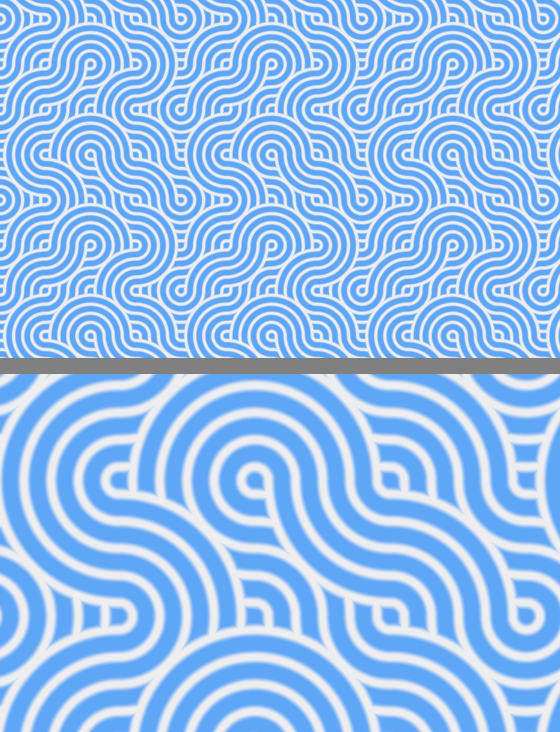
Top: the whole. Bottom: its middle third, enlarged.
Reproduce this pattern procedurally as a Shadertoy shader.

```glsl
// Flowing wave ribbons: a Truchet grid of quarter-ring fans, repeating every 4x4 cells.
// Each cell draws rings about one corner, over rings about the opposite corner;
// simple parity rules for that corner link the fans into crests and S-curves.

#define CELLS_ACROSS 12.37            // cells over the canvas width
#define TOP_OFFSET   0.42             // part of a cell cut off by the top edge
#define RINGS        5.0              // ring lines per fan
#define LINE_WIDTH   0.072            // pale line width, in cells
#define SOFTNESS     0.0019           // half width of an edge, as a part of the canvas width
#define BLUE         vec3(0.378, 0.650, 0.965)
#define PALE         vec3(0.933, 0.935, 0.943)

// Corner the front fan of a cell is centred on (rows count downwards)
vec2 fanCenter(vec2 cell) {
    vec2 index = mod(cell, 4.0);
    bool crestRow = mod(index.y, 2.0) < 0.5;
    float crestX = floor((index.x + 3.0) * 0.5);
    float slopeX = 2.0 * floor(index.x * 0.5) + 1.0;
    float slopeY = mod(index.x + (index.y < 2.0 ? 1.0 : 0.0), 2.0);
    vec2 corner = crestRow ? vec2(crestX, 1.0) : vec2(slopeX, slopeY);
    return cell + corner - vec2(index.x, 0.0);
}

// Distance to the nearest ring line; lines lie midway between multiples of 1 / RINGS
float ringDistance(float radius) {
    return abs(fract(radius * RINGS) - 0.5) / RINGS;
}

float lineDistance(vec2 p) {
    vec2 cell = floor(p);
    vec2 front = fanCenter(cell);
    vec2 back = 2.0 * cell + 1.0 - front;

    // The front fan ends at its outermost ring line
    float rim = 1.0 - 0.5 / RINGS;
    float radius = length(p - front);
    float rimDistance = abs(radius - rim);
    if (radius > rim) radius = length(p - back);
    return min(ringDistance(radius), rimDistance);
}

void mainImage(out vec4 fragColor, in vec2 fragCoord) {
    vec2 p = vec2(fragCoord.x, iResolution.y - fragCoord.y) / iResolution.x;
    p = p * CELLS_ACROSS - vec2(0.0, TOP_OFFSET);

    float edge = lineDistance(p) - 0.5 * LINE_WIDTH;
    float blur = CELLS_ACROSS * max(SOFTNESS, 0.7 / iResolution.x);
    float ink = smoothstep(-blur, blur, edge);
    fragColor = vec4(mix(PALE, BLUE, ink), 1.0);
}
```
